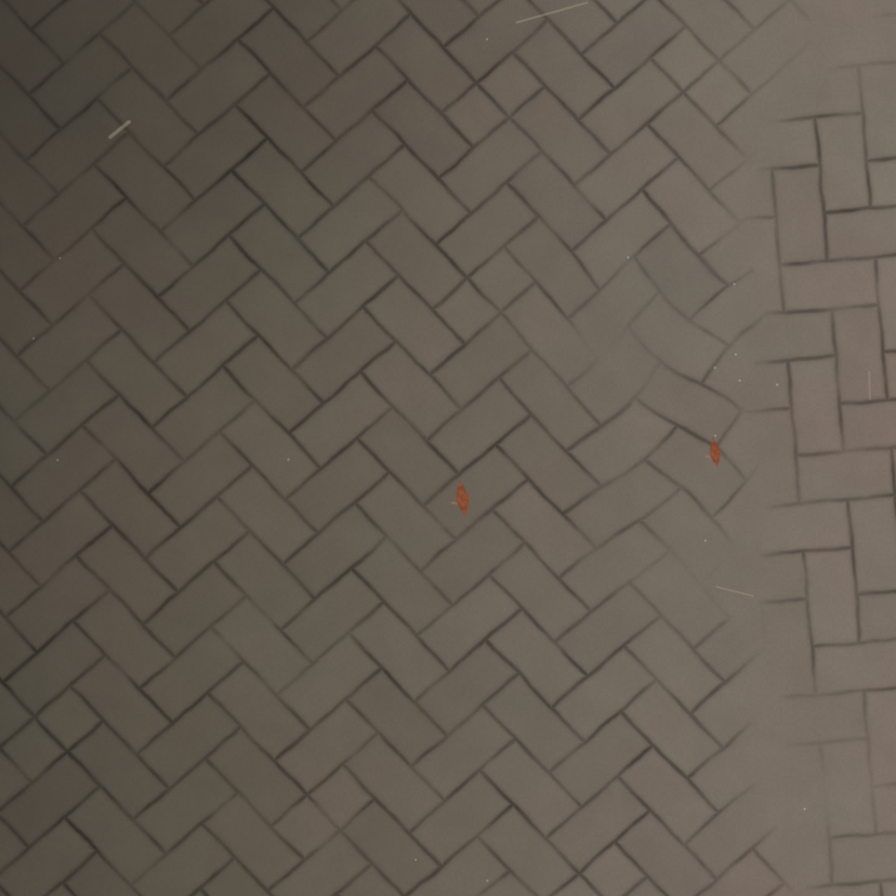
A Shadertoy shader for this texture:

```glsl
// Worn herringbone brick paving: a diagonal field meeting an upright one, with leaves and twigs.

float hash(vec2 p) {
    p = fract(p * vec2(0.1031, 0.1137));
    p += dot(p, p.yx + 33.33);
    return fract((p.x + p.y) * p.x * 41.7);
}

mat2 rotate(float a) {
    return mat2(cos(a), sin(a), -sin(a), cos(a));
}

// Layered sines, roughly -1 to 1
float mottle(vec2 p) {
    float sum = 0.0, amp = 0.5;
    for (int i = 0; i < 4; i++) {
        sum += amp * sin(p.x + 1.7 * sin(p.y * 0.8)) * sin(p.y + 1.3 * sin(p.x * 0.7));
        p = rotate(0.9) * p * 1.9 + 2.3;
        amp *= 0.55;
    }
    return sum;
}

float blob(vec2 p, vec2 center, vec2 size) {
    vec2 d = (p - center) / size;
    return exp(-dot(d, d));
}

float segment(vec2 p, vec2 a, vec2 b) {
    vec2 ab = b - a;
    return length(p - a - ab * clamp(dot(p - a, ab) / dot(ab, ab), 0.0, 1.0));
}

// Distance to the nearest joint in brick widths (x) and a random value per brick (y)
vec2 herringbone(vec2 p) {
    vec2 cell = floor(p);
    float k = mod(cell.x - cell.y, 4.0);
    bool lying = k < 1.5;
    vec2 origin = cell;
    if (k > 0.5 && k < 1.5) origin.x -= 1.0;
    if (k > 1.5 && k < 2.5) origin.y -= 1.0;
    vec2 size = lying ? vec2(2.0, 1.0) : vec2(1.0, 2.0);
    vec2 local = p - origin - 0.5 * size;
    vec2 gap = 0.5 * size - abs(local);
    float id = hash(origin + (lying ? 17.0 : 71.0));
    float joint = min(gap.x, gap.y);
    // A few bricks are cut in half
    if (id > 0.96) joint = min(joint, abs(lying ? local.x : local.y));
    return vec2(joint, id);
}

// Leaf with a pale stalk, painted over the ground
vec3 addLeaf(vec3 color, vec2 p, float px) {
    float stalk = segment(p, vec2(-0.011, -0.005), vec2(0.001, -0.007)) - 0.0014;
    color = mix(color, vec3(0.6, 0.46, 0.37), 0.6 * smoothstep(px, -px, stalk));
    vec2 q = rotate(-0.15) * p;
    float shape = abs(q.x) - 0.0075 * (1.0 - pow(abs(q.y) / 0.02, 1.4));
    vec3 tint = mix(vec3(0.45, 0.22, 0.14), vec3(0.6, 0.33, 0.23), 0.5 + 0.5 * mottle(q * 300.0));
    return mix(color, tint, 0.85 * smoothstep(1.5 * px, -1.5 * px, shape));
}

void mainImage(out vec4 fragColor, in vec2 fragCoord) {
    vec2 uv = fragCoord / iResolution.xy;
    float px = 1.0 / iResolution.y;
    vec2 wobble = 0.0018 * vec2(mottle(uv * 45.0), mottle(uv.yx * 45.0 + 9.0));

    // Diagonal field, twisted in one disturbed patch
    vec2 patchCenter = vec2(0.775, 0.56);
    vec2 d = uv + wobble - patchCenter;
    d = rotate(-0.35 * blob(uv, patchCenter, vec2(0.1, 0.13))) * d + patchCenter;
    d = rotate(0.045) * (d - vec2(0.387, 0.677)) / vec2(0.0768, 0.073);
    vec2 diagonal = herringbone(vec2(d.y + d.x, d.y - d.x) + vec2(1.0, 0.5));

    // Upright field
    vec2 u = rotate(-0.085) * (uv + wobble - vec2(0.941, 0.818)) / 0.0535;
    vec2 upright = herringbone(u + vec2(-0.5, 1.0));

    // Border between the fields
    float border = 0.842 + 0.1 * smoothstep(0.87, 0.96, uv.y) + 0.05 * smoothstep(0.3, 0.0, uv.y)
                 + 0.012 * sin(uv.y * 31.0);
    float side = smoothstep(-0.006, 0.006, uv.x - border);
    vec2 brick = mix(diagonal, upright, side);

    // Silt that hides the joints
    float silt = 0.75 * exp(-pow((uv.x - border) / 0.028, 2.0))
               + 0.9 * blob(uv, vec2(0.77, 0.36), vec2(0.08, 0.09))
               + 0.9 * blob(uv, vec2(0.68, 0.61), vec2(0.08, 0.07))
               + 0.9 * blob(uv, vec2(0.92, 0.13), vec2(0.12, 0.09))
               + 0.8 * blob(uv, vec2(0.95, 0.97), vec2(0.13, 0.09));
    silt = clamp(silt + 0.2 * mottle(uv * 24.0) * silt, 0.0, 1.0);

    // Light falls off to the left and most in the upper left corner
    float light = 0.317 + 0.235 * uv.x - 0.065 * uv.x * uv.x;
    light -= 0.055 * smoothstep(0.5, 1.0, uv.y) * (1.0 - smoothstep(0.2, 0.85, uv.x));
    light *= 1.0 + 0.05 * (brick.y - 0.5) * (1.0 - silt) + 0.03 * mottle(uv * 38.0);
    light *= 1.0 + 0.025 * (hash(floor(uv * 380.0)) - 0.5);
    vec3 color = light * mix(vec3(1.0, 0.92, 0.8), vec3(1.0, 0.913, 0.826), smoothstep(0.2, 0.8, uv.x));
    color *= 1.0 + 0.02 * mottle(uv * 9.0) * vec3(-1.0, 0.6, 0.2);

    // Joints: a thin dark core inside a soft shadow, uneven along their length
    float soft = px / 0.053;
    float wear = clamp(0.75 + 0.65 * mottle(uv * 30.0 + 4.0), 0.2, 1.4);
    wear *= 0.7 + 0.3 * smoothstep(0.0, 0.4, uv.x + 0.5 * (1.0 - uv.y));
    float core = 1.0 - smoothstep(0.0, 0.055 + soft, brick.x);
    float shade = 1.0 - smoothstep(0.0, 0.15, brick.x);
    color *= 1.0 - (0.23 * core + 0.1 * shade) * wear * (1.0 - silt);

    // Scattered pale grit
    vec2 grid = uv * 36.0, cell = floor(grid);
    vec2 spot = 0.2 + 0.6 * vec2(hash(cell + 3.0), hash(cell + 8.0));
    float grit = smoothstep(0.08, 0.02, length(grid - cell - spot)) * step(0.98, hash(cell + 21.0));
    color += 0.12 * grit;

    // Twigs and leaves
    float twig = segment(uv, vec2(0.577, 0.975), vec2(0.655, 0.997)) - 0.0012;
    twig = min(twig, segment(uv, vec2(0.123, 0.847), vec2(0.144, 0.864)) - 0.002);
    twig = min(twig, segment(uv, vec2(0.8, 0.345), vec2(0.84, 0.335)) - 0.001);
    twig = min(twig, segment(uv, vec2(0.971, 0.555), vec2(0.97, 0.585)) - 0.001);
    color = mix(color, vec3(0.6, 0.54, 0.47), 0.55 * smoothstep(px, -px, twig));
    color = addLeaf(color, uv - vec2(0.516, 0.444), px);
    color = addLeaf(color, (uv - vec2(0.798, 0.495)) * 1.2, px);

    fragColor = vec4(color, 1.0);
}
```
